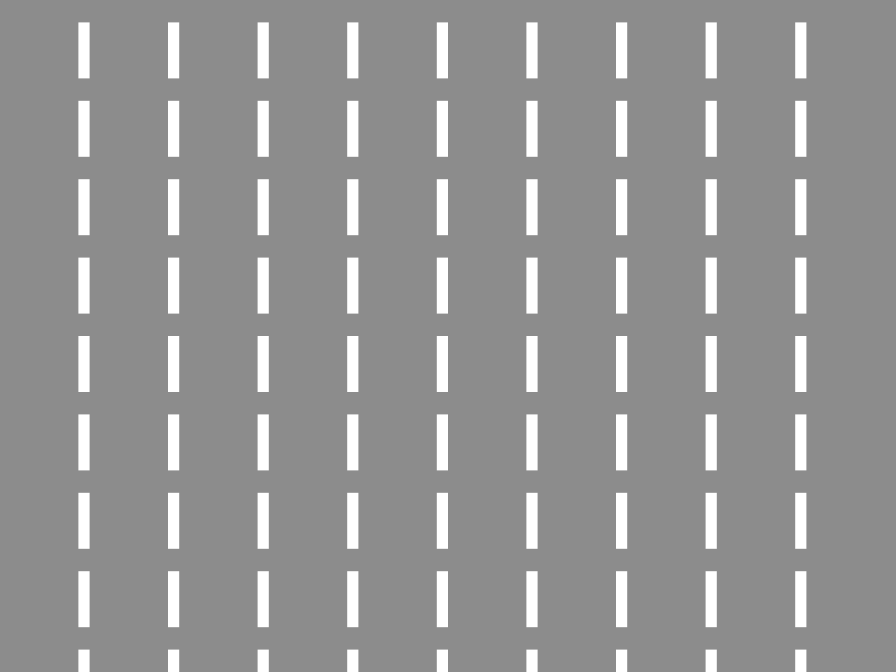
This pattern is drawn by a Shadertoy shader. Its source:

```glsl
// Lengths are in grid units: the canvas is GRID_WIDTH units wide
const float GRID_WIDTH = 80.0;
const vec2 PERIOD = vec2(8.0, 7.0);
const vec2 DASH_SIZE = vec2(1.0, 5.0);
const vec2 FIRST_CENTER = vec2(7.5, 4.5);   // measured from the top left
const vec2 LAST_INDEX = vec2(8.0, 8.0);     // nine columns, nine rows
const vec3 ASPHALT = vec3(0.549);
const vec3 PAINT = vec3(1.0);

// Offset from the nearest dash center, limited to the existing dashes
vec2 dashOffset(vec2 p) {
    vec2 q = p - FIRST_CENTER;
    vec2 index = clamp(floor(q / PERIOD + 0.5), vec2(0.0), LAST_INDEX);
    return q - index * PERIOD;
}

// Share of a pixel covered by a centered box
float boxCoverage(vec2 p, vec2 size, float pixel) {
    vec2 cover = clamp((0.5 * size - abs(p)) / pixel + 0.5, 0.0, 1.0);
    return cover.x * cover.y;
}

void mainImage(out vec4 fragColor, in vec2 fragCoord) {
    float pixel = GRID_WIDTH / iResolution.x;
    vec2 p = vec2(fragCoord.x, iResolution.y - fragCoord.y) * pixel;

    float dash = boxCoverage(dashOffset(p), DASH_SIZE, pixel);
    fragColor = vec4(mix(ASPHALT, PAINT, dash), 1.0);
}
```
